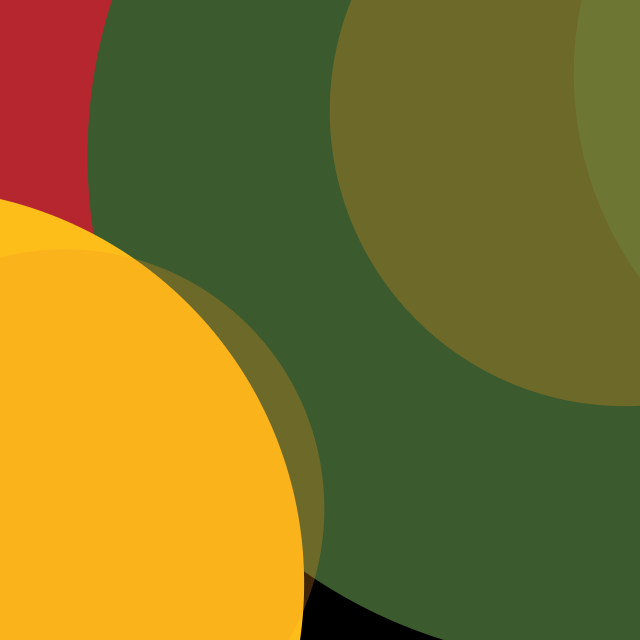
A WebGL 2 fragment shader for this background:

```glsl
#version 300 es
precision highp float;
// Large overlapping flat discs in warm and green tones on black.
// Each disc is a smooth-edged circle distance, painted back to front;
// two of the discs are translucent amber and tint what lies below them.

uniform vec2 u_resolution;
out vec4 fragColor;

// Discs: centre x, centre y, radius, in canvas units
const vec3 RED_DISC    = vec3( 0.000, 1.000, 0.5000);
const vec3 GREEN_DISC  = vec3( 0.929, 0.7565, 0.7923);
const vec3 YELLOW_DISC = vec3(-0.1419, 0.0885, 0.6171);
const vec3 AMBER_LOW   = vec3( 0.1016, 0.2053, 0.4052);
const vec3 AMBER_HIGH  = vec3( 0.9766, 0.8268, 0.4614);
const vec3 SAGE_DISC   = vec3( 1.4408, 0.8848, 0.5443);

const vec3 BLACK  = vec3(0.0);
const vec3 RED    = vec3(0.714, 0.149, 0.180);
const vec3 GREEN  = vec3(0.231, 0.353, 0.176);
const vec3 YELLOW = vec3(0.992, 0.745, 0.102);
const vec3 AMBER  = vec3(0.969, 0.580, 0.118);
const vec3 SAGE   = vec3(0.431, 0.463, 0.204);
const float AMBER_OPACITY = 0.26;

// Coverage of a disc at p, softened over one pixel
float coverage(vec2 p, vec3 disc, float pixel) {
    float dist = length(p - disc.xy) - disc.z;
    return clamp(0.5 - dist / pixel, 0.0, 1.0);
}

void main() {
    vec2 p = gl_FragCoord.xy / u_resolution;
    float pixel = 1.0 / min(u_resolution.x, u_resolution.y);

    // Opaque discs
    vec3 color = mix(BLACK, RED, coverage(p, RED_DISC, pixel));
    color = mix(color, GREEN, coverage(p, GREEN_DISC, pixel));
    color = mix(color, YELLOW, coverage(p, YELLOW_DISC, pixel));

    // Translucent amber, then the pale disc at the right edge
    color = mix(color, AMBER, AMBER_OPACITY * coverage(p, AMBER_LOW, pixel));
    color = mix(color, AMBER, AMBER_OPACITY * coverage(p, AMBER_HIGH, pixel));
    color = mix(color, SAGE, coverage(p, SAGE_DISC, pixel));

    fragColor = vec4(color, 1.0);
}
```
